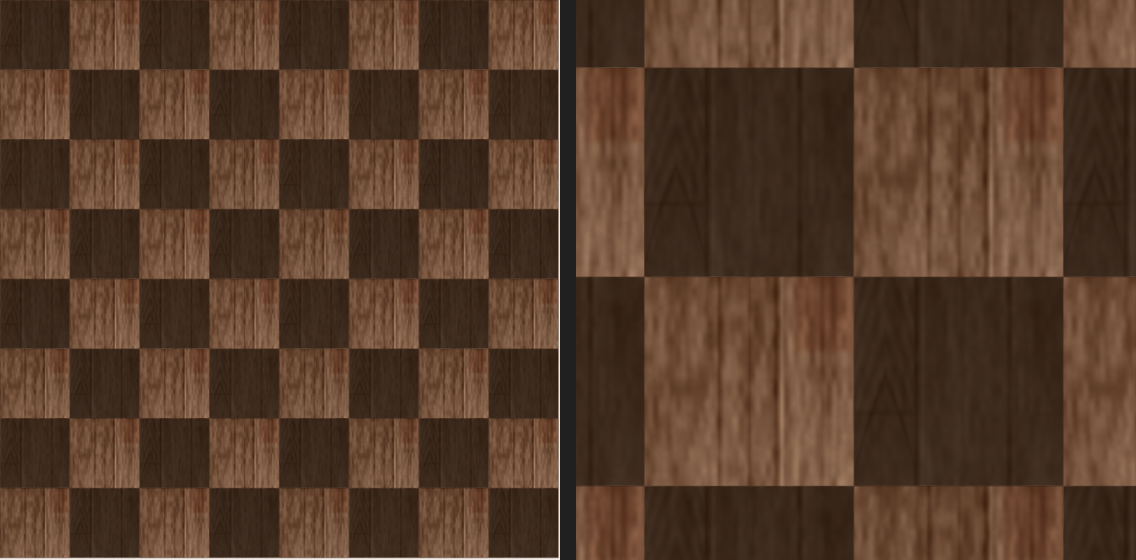
Left: the whole. Right: its middle third, enlarged.
Write a WebGL 2 fragment shader that draws this pattern.

```glsl
#version 300 es
precision highp float;

uniform vec2 u_resolution;
out vec4 fragColor;

float hash(vec2 p) {
  vec3 h = fract(vec3(p.xyx) * 0.1031);
  h += dot(h, h.yzx + 33.33);
  return fract((h.x + h.y) * h.z);
}

float noise(vec2 p) {
  vec2 i = floor(p), f = fract(p);
  f = f * f * (3.0 - 2.0 * f);
  return mix(mix(hash(i), hash(i + vec2(1, 0)), f.x),
             mix(hash(i + vec2(0, 1)), hash(i + vec2(1, 1)), f.x), f.y);
}

// Centred wood fibres: broad streaks, fine streaks and short pores
float grain(vec2 q, float seed) {
  q.x += 0.03 * noise(q * vec2(3.0, 2.5) + seed);
  return 0.40 * (noise(q * vec2(11.0, 1.3) + seed) - 0.5)
       + 0.45 * (noise(q * vec2(27.0, 2.6) + seed * 2.0) - 0.5)
       + 0.50 * (noise(q * vec2(38.0, 13.0) + seed * 3.0) - 0.5);
}

// Soft line of half width w around zero
float seam(float d, float w) {
  return exp(-d * d / (w * w));
}

// Square wave with smoothed steps at the integers
float softSquare(float x, float blur) {
  return clamp(sin(3.14159265 * x) / (3.14159265 * blur), -1.0, 1.0);
}

vec3 lightWood(vec2 q, float vary) {
  float tone = 0.57 - 0.32 * q.y + 0.85 * grain(q, 17.0);
  tone += 0.06 * step(0.36, q.x) - 0.07 * step(0.50, q.x) + 0.07 * step(0.65, q.x);

  // Darker board end in the upper right
  float boardEnd = smoothstep(0.70, 0.73, q.x) * smoothstep(0.62, 0.67, q.y);
  tone -= 0.12 * boardEnd;

  // Board joints, one catching the light
  tone -= 0.34 * seam(q.x - 0.36, 0.014) + 0.20 * seam(q.x - 0.50, 0.012);
  tone -= 0.32 * seam(q.x - 0.628, 0.014) + 0.22 * seam(q.x - 0.85, 0.014);
  tone += (0.65 - 0.30 * q.y) * (0.7 + 0.5 * vary) * seam(q.x - 0.655, 0.012);
  tone -= 0.15 * seam(q.x, 0.03);

  vec3 wood = mix(vec3(0.34, 0.21, 0.13), vec3(0.62, 0.48, 0.38), clamp(tone, -0.25, 1.15));
  return wood * mix(vec3(1.0), vec3(1.02, 0.95, 0.92), boardEnd);
}

vec3 darkWood(vec2 q, float vary) {
  float tone = 0.82 - 0.42 * q.y + 1.2 * grain(q, 41.0);
  tone += 0.22 * step(0.30, q.x) - 0.10 * step(0.74, q.x);

  // Arched figure and cross joint on the left board
  float board = 1.0 - smoothstep(0.27, 0.30, q.x);
  float arch = q.y + 2.2 * abs(q.x - 0.15) + 6.0 * pow(q.x - 0.15, 2.0);
  tone -= 0.35 * board * seam(arch - 0.52, 0.03);
  tone += 0.20 * board * sin(arch * 34.0) * smoothstep(0.15, 0.5, q.y);
  tone -= 0.35 * board * seam(q.y - 0.35, 0.014);

  // Board joints with a faint lit side
  tone -= 0.85 * seam(q.x - 0.30, 0.014) + 0.65 * seam(q.x - 0.74, 0.013);
  tone += (0.35 + 0.30 * vary) * (seam(q.x - 0.33, 0.011) + 0.7 * seam(q.x - 0.767, 0.011));
  tone -= 0.25 * seam(q.x - 0.52, 0.012);

  return mix(vec3(0.19, 0.12, 0.07), vec3(0.24, 0.17, 0.12), clamp(tone, -0.7, 1.8));
}

void main() {
  vec2 uv = gl_FragCoord.xy / u_resolution;
  vec2 grid = vec2(uv.x * 8.02, (uv.y - 0.0037) * 8.03);
  vec2 blur = 8.0 / u_resolution;
  vec2 tile = floor(grid), q = fract(grid);

  // Slight change in joints by column and in brightness by tile
  float vary = hash(vec2(tile.x, 5.0));
  float brightness = 0.98 + 0.04 * hash(tile + 9.0);

  // Checker of two woods
  float checker = softSquare(grid.x, blur.x) * softSquare(grid.y, blur.y);
  vec3 color = mix(darkWood(q, vary), lightWood(q, vary), 0.5 + 0.5 * checker);
  color *= brightness * (0.97 + 0.06 * noise(uv * 300.0));

  // Pale margin along the bottom and right
  float inside = smoothstep(-blur.y, blur.y, grid.y)
               * (1.0 - smoothstep(8.0 - blur.x, 8.0 + blur.x, grid.x));
  color = mix(vec3(0.94, 0.92, 0.90), color, inside);

  fragColor = vec4(color, 1.0);
}
```
